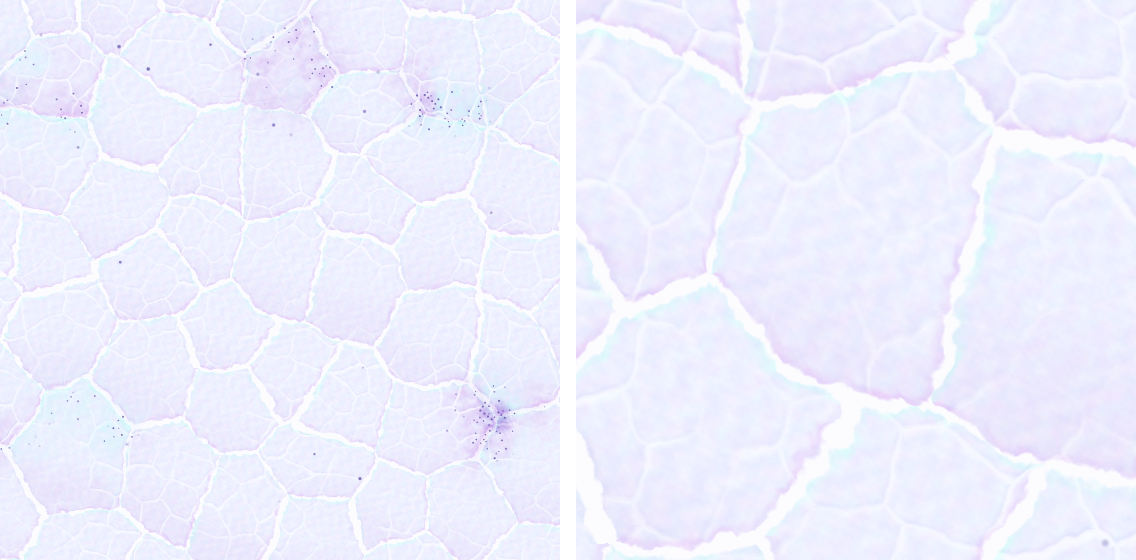
Left, the full canvas; right, a detail of the centre.
This texture map is drawn by a Shadertoy shader. Its source:

```glsl
struct Cell {
    vec2 id;        // grid cell of the nearest site
    vec2 rel;       // position relative to that site
    vec2 normal;    // direction towards the nearest border
    float edge;     // distance to the nearest border
    float second;   // distance to the next border, small at junctions
    float pairHash; // random value shared by both sides of a border
};

vec2 hash2(vec2 p) {
    return fract(sin(vec2(dot(p, vec2(127.1, 311.7)), dot(p, vec2(269.5, 183.3)))) * 43758.5);
}

// Layered sines, roughly -1 to 1
float ripple(vec2 p) {
    float sum = 0.0, amp = 0.5;
    for (int i = 0; i < 4; i++) {
        p = mat2(0.8, 0.6, -0.6, 0.8) * p * 1.9 + 1.7;
        sum += amp * sin(p.x + 1.3 * sin(p.y));
        amp *= 0.6;
    }
    return sum;
}

// Jittered sites on staggered rows
vec2 site(vec2 id) {
    float stagger = 0.5 * mod(id.y, 2.0) - 0.25;
    return id + 0.17 + 0.66 * hash2(id) + vec2(stagger, 0.0);
}

// Cellular noise with exact border distances
Cell cellular(vec2 p) {
    Cell c;
    float nearest = 9.0;
    for (int j = -1; j <= 1; j++)
    for (int i = -1; i <= 1; i++) {
        vec2 id = floor(p) + vec2(i, j);
        vec2 r = p - site(id);
        if (dot(r, r) < nearest) {
            nearest = dot(r, r);
            c.id = id;
            c.rel = r;
        }
    }
    c.edge = c.second = 9.0;
    for (int j = -2; j <= 2; j++)
    for (int i = -2; i <= 2; i++) {
        if (i == 0 && j == 0) continue;
        vec2 id = c.id + vec2(i, j);
        vec2 gap = site(id) - site(c.id);
        vec2 n = normalize(gap);
        float d = dot(0.5 * gap - c.rel, n);
        if (d < c.edge) {
            c.second = c.edge;
            c.edge = d;
            c.normal = n;
            c.pairHash = hash2(id + c.id).x;
        } else {
            c.second = min(c.second, d);
        }
    }
    return c;
}

// Soft patches that choose which junctions are stained
float patches(vec2 uv) {
    float sum = 0.0;
    vec2 g = uv * 3.0;
    for (int j = -1; j <= 1; j++)
    for (int i = -1; i <= 1; i++) {
        vec2 id = floor(g) + vec2(i, j);
        vec2 r = g - id - 0.2 - 0.6 * hash2(id + 40.0);
        sum += step(0.3, hash2(id + 7.0).y) * exp(-dot(r, r) * 15.0);
    }
    return min(sum, 1.0);
}

// Round dots, one at most per grid cell
float specks(vec2 g, float density, float radius, float soft) {
    vec2 id = floor(g);
    vec2 h = hash2(id + 91.0);
    float d = length(fract(g) - 0.25 - 0.5 * h);
    float chance = hash2(id + 17.0).x;
    float size = radius * (0.6 + 0.6 * h.y);
    return smoothstep(size + soft, size - soft, d) * smoothstep(chance, chance + 0.1, density);
}

void mainImage(out vec4 fragColor, in vec2 fragCoord) {
    vec2 uv = fragCoord / iResolution.y;
    vec2 p = mat2(0.92, 0.39, -0.39, 0.92) * uv * 6.6 + 5.0;
    p += 0.1 * vec2(ripple(p * 0.8), ripple(p.yx * 0.8 + 9.0));
    p += 0.02 * vec2(ripple(p * 6.0), ripple(p.yx * 6.0 + 4.0));
    Cell main = cellular(p);
    Cell fine = cellular(p * 2.7 + 20.0);

    // Pale ground, shaded towards one side of each cell, with a tinted grain
    float shade = dot(main.rel, vec2(0.1, -0.75)) + 0.1 * ripple(p * 0.9);
    vec3 col = mix(vec3(0.934, 0.941, 1.0), vec3(0.919, 0.908, 0.99), smoothstep(0.0, 0.45, shade));
    float grain = ripple(uv * 150.0);
    col.r += 0.014 * grain + 0.016 * ripple(uv * 135.0 + 8.0);
    col.g += 0.014 * grain + 0.014 * ripple(uv.yx * 125.0 + 3.0);

    // Stains around junctions, drifting from cyan to pink to violet
    float stain = patches(uv) * exp(-main.second * main.second * 7.0);
    float hue = 0.7 * ripple(uv * 5.0) + hash2(main.id + 5.0).x - 0.6;
    vec3 tint = mix(vec3(0.81, 0.96, 0.98), vec3(0.86, 0.75, 0.95), smoothstep(-0.2, 0.1, hue));
    tint = mix(tint, vec3(0.74, 0.66, 0.92), smoothstep(0.5, 0.95, stain));
    col = mix(col, tint, clamp(stain * (0.85 + 0.7 * ripple(uv * 70.0)), 0.0, 0.9));

    // Faint broken inner network with a slight relief
    float fineLine = smoothstep(0.045, 0.01, fine.edge);
    float fineFade = clamp(0.5 + 0.6 * ripple(p * 1.3 + 6.0), 0.1, 0.85);
    float fineSide = dot(fine.normal, vec2(0.6, -0.8));
    col -= 0.035 * smoothstep(0.1, 0.04, fine.edge) * fineSide * fineFade * vec3(1.0, 1.0, 0.3);
    col = mix(col, vec3(0.975, 0.98, 1.0), fineLine * fineFade);

    // Narrow cyan and pink rims beside ragged white veins
    float width = mix(0.004, 0.03, main.pairHash * main.pairHash);
    width += 0.009 + 0.008 * ripple(p * 2.5) + 0.018 * ripple(p * 14.0);
    float side = dot(main.normal, vec2(0.7, -0.7));
    float rim = smoothstep(width + 0.05, width + 0.01, main.edge);
    rim *= 0.9 + 0.8 * ripple(p * 9.0 + 2.0);
    col += rim * mix(vec3(-0.045, 0.018, -0.01), vec3(-0.012, -0.055, -0.01), smoothstep(-0.5, 0.5, side));
    float vein = smoothstep(width + 0.01, width - 0.008, main.edge);
    col = mix(col, vec3(0.99, 0.99, 0.998), vein * (1.0 - 0.6 * stain));

    // Dark specks, crowded in the stains and sparse elsewhere
    vec2 turned = mat2(0.8, 0.6, -0.6, 0.8) * uv;
    float crowd = specks(turned * 115.0, 0.9 * stain * stain, 0.19, 0.12);
    float stray = specks(turned * 17.0 + 3.0, 0.1, 0.05, 0.025);
    col = mix(col, vec3(0.42, 0.36, 0.68), 0.85 * max(crowd, stray));

    fragColor = vec4(clamp(col, 0.0, 1.0), 1.0);
}
```
